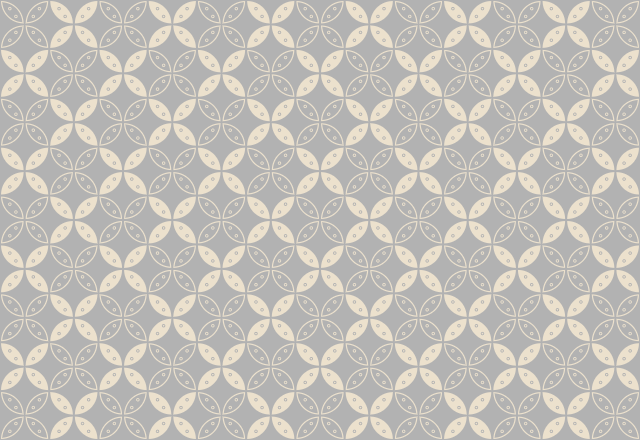
A Shadertoy shader for this pattern:

```glsl
// Checkerboard of four-leaf flowers, alternately solid and outlined, with small ring dots.

const vec2  GRID       = vec2(13.0, 9.0);       // flowers across and down
const vec3  GROUND     = vec3(0.697, 0.697, 0.697);
const vec3  CREAM      = vec3(0.925, 0.882, 0.804);
const float LEAF_SIDE  = 0.457;                 // lengths below are in cell units
const float LINE_WIDTH = 0.024;
const float RING_RADIUS = 0.025;                // to the middle of the ring line
const float RING_WIDTH = 0.018;
const vec2  INNER_DOT  = vec2(0.34, 0.31);      // positions in leaf units
const vec2  OUTER_DOT  = vec2(0.61, 0.66);

// Coverage of a shape from its signed distance.
float fill(float dist, float pixel) {
    return clamp(0.5 - dist / pixel, 0.0, 1.0);
}

// Lens between two quarter circles, with tips at (0,0) and (1,1).
float leafDistance(vec2 p) {
    return max(length(p - vec2(1.0, 0.0)), length(p - vec2(0.0, 1.0))) - 1.0;
}

// Thin circle around a point of the leaf, measured in cell units.
float ringDistance(vec2 p, vec2 center) {
    float radius = length(p - center) * LEAF_SIDE;
    return abs(radius - RING_RADIUS) - 0.5 * RING_WIDTH;
}

void mainImage(out vec4 fragColor, in vec2 fragCoord) {
    vec2 grid = fragCoord / iResolution.xy * GRID;
    float pixel = max(GRID.x / iResolution.x, GRID.y / iResolution.y);

    // Alternate solid and outlined flowers.
    vec2 cell = floor(grid);
    bool solid = mod(cell.x + cell.y, 2.0) > 0.5;

    // Fold the cell so that one leaf serves all four quarters.
    vec2 quarter = abs(fract(grid) - 0.5);
    vec2 leaf = (quarter - 0.25) / LEAF_SIDE + 0.5;

    // Leaf body or its border, kept inside the leaf.
    float body = leafDistance(leaf) * LEAF_SIDE;
    float border = abs(body + 0.5 * LINE_WIDTH) - 0.5 * LINE_WIDTH;
    float ink = fill(solid ? body : border, pixel);

    // Rings cut into solid leaves and are drawn on outlined ones.
    float rings = min(ringDistance(leaf, INNER_DOT), ringDistance(leaf, OUTER_DOT));
    ink = mix(ink, solid ? 0.0 : 1.0, fill(rings, pixel));

    fragColor = vec4(mix(GROUND, CREAM, ink), 1.0);
}
```
